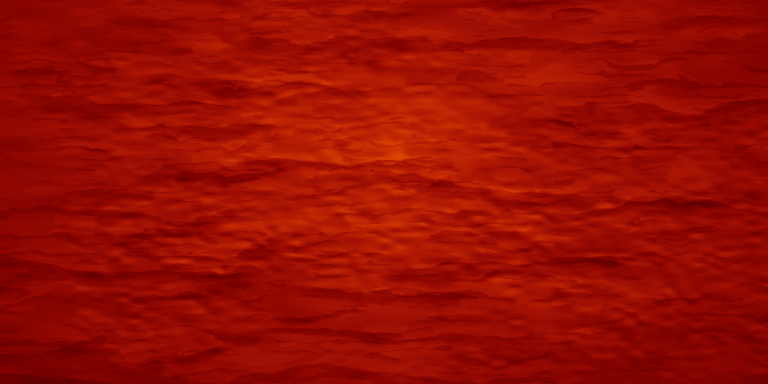
Reproduce this texture procedurally as a Shadertoy shader.

```glsl
#define GLOW_CENTER vec2(1.02, 0.6)
#define GLOW_RED 0.745
#define GLOW_FALLOFF 0.25
#define LEDGE_LAYERS 4
#define LEDGE_FREQ 4.5
#define LEDGE_DEPTH 0.09
#define RIM_LIGHT 0.03
#define STREAK_SCALE vec2(5.5, 24.0)
#define STREAK_GAIN 0.17
#define FLAKE_GAIN 0.04
#define PEBBLE_SCALE vec2(27.0, 60.0)
#define PEBBLE_GAIN 0.19

float hash(vec2 p) {
    return fract(sin(dot(p, vec2(127.1, 311.7))) * 43758.5453);
}

float noise(vec2 p) {
    vec2 cell = floor(p);
    vec2 f = fract(p);
    f = f * f * (3.0 - 2.0 * f);
    float low = mix(hash(cell), hash(cell + vec2(1.0, 0.0)), f.x);
    float high = mix(hash(cell + vec2(0.0, 1.0)), hash(cell + 1.0), f.x);
    return mix(low, high, f.y);
}

float fbm(vec2 p) {
    float sum = 0.0;
    float amp = 0.5;
    for (int i = 0; i < 5; i++) {
        sum += amp * noise(p);
        p = p * 2.03 + vec2(17.3, 9.1);
        amp *= 0.5;
    }
    return sum;
}

// Torn rock ledges: crisp upper edge, shadow ending raggedly below, lit rim above
float ledges(vec2 p) {
    float shade = 0.0;
    float freq = LEDGE_FREQ;
    float depth = LEDGE_DEPTH;
    for (int i = 0; i < LEDGE_LAYERS; i++) {
        vec2 seed = vec2(13.7, 5.3) * float(i + 1);
        float height = p.y * freq + 1.6 * fbm(p * freq * vec2(0.36, 0.75) + seed);
        float rise = fract(height);
        float edge = clamp(fwidth(height), 0.01, 0.25);
        float crisp = 1.0 - smoothstep(1.0 - edge, 1.0, rise);
        float present = smoothstep(0.53, 0.65, noise(p * freq * vec2(0.45, 0.9) + seed.yx));
        float ragged = 0.5 * (fbm(p * vec2(9.0, 30.0) + seed) - 0.48);
        float shadow = smoothstep(0.68, 0.84, rise + ragged) * crisp;
        float rim = exp(-rise * 7.0) * smoothstep(0.0, edge, rise);
        shade += present * (RIM_LIGHT * rim - depth * shadow);
        freq *= 2.0;
        depth *= 0.88;
    }
    return shade;
}

// Thin flat flakes with clear outlines
float flakes(vec2 p) {
    float field = fbm(p * vec2(9.0, 34.0) + 31.0);
    return smoothstep(0.46, 0.53, field) - 0.5;
}

// Small stones lit from above, denser in the lower half
float pebbles(vec2 p) {
    vec2 q = p * PEBBLE_SCALE + 2.0 * fbm(p * vec2(6.0, 14.0));
    float slope = noise(q) - noise(q + vec2(0.15, 0.55));
    float patches = smoothstep(0.2, 0.6, noise(p * vec2(2.5, 5.0) + 4.0));
    return slope * patches * mix(1.0, 0.6, smoothstep(0.3, 0.6, p.y));
}

// Deep red through orange, driven by the red level
vec3 emberColor(float red) {
    red = clamp(red, 0.38, 0.86);
    float warm = max(red - 0.42, 0.0);
    return vec3(red, 1.4 * warm * warm, 0.01 * smoothstep(0.5, 0.62, red));
}

void mainImage(out vec4 fragColor, in vec2 fragCoord) {
    vec2 p = fragCoord / iResolution.y;
    p.x += 1.0 - 0.5 * iResolution.x / iResolution.y;

    // Broad glow
    float red = GLOW_RED - GLOW_FALLOFF * length((p - GLOW_CENTER) * vec2(0.75, 1.15));

    // Rock relief, softer toward the dark borders
    float relief = ledges(p);
    relief += STREAK_GAIN * (fbm(p * STREAK_SCALE) - 0.48);
    relief += FLAKE_GAIN * flakes(p);
    relief += PEBBLE_GAIN * pebbles(p);
    red += relief * mix(0.5, 1.0, smoothstep(0.46, 0.66, red));

    fragColor = vec4(emberColor(red), 1.0);
}
```
